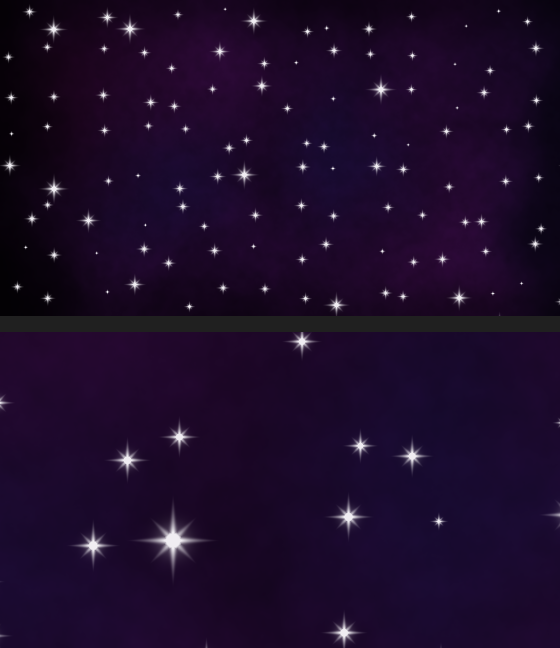
Top: the whole. Bottom: its middle third, enlarged.
A Shadertoy shader for this texture:

```glsl
// A dark violet nebula strewn with white eight-pointed stars.
// Layered value noise and soft tinted patches form the clouds; a jittered
// grid places the stars, each built from tapered rays and a round core.

const vec3 NIGHT   = vec3(0.043, 0.008, 0.062);
const vec3 VIOLET  = vec3(0.152, 0.036, 0.205);
const vec3 MAGENTA = vec3(0.175, 0.030, 0.200);
const vec3 NAVY    = vec3(0.080, 0.050, 0.205);
const vec3 MAROON  = vec3(0.105, 0.012, 0.090);
const vec3 STARLIGHT = vec3(0.94, 0.93, 0.95);
const float CELL = 0.125;

float hash(vec2 p, float seed) {
    vec3 q = fract(vec3(p.xyx + seed * 7.13) * vec3(0.1031, 0.1030, 0.0973));
    q += dot(q, q.yzx + 33.33);
    return fract((q.x + q.y) * q.z);
}

float noise(vec2 p, float seed) {
    vec2 i = floor(p), f = fract(p);
    f = f * f * (3.0 - 2.0 * f);
    float low = mix(hash(i, seed), hash(i + vec2(1, 0), seed), f.x);
    float high = mix(hash(i + vec2(0, 1), seed), hash(i + vec2(1, 1), seed), f.x);
    return mix(low, high, f.y);
}

float fbm(vec2 p, float seed) {
    float sum = 0.0, weight = 0.5;
    for (int i = 0; i < 6; i++) {
        sum += weight * noise(p, seed);
        p = mat2(1.6, 1.2, -1.2, 1.6) * p + 4.7;
        weight *= 0.52;
    }
    return sum;
}

// Soft round region around a centre
float patchAt(vec2 p, vec2 centre, float radius) {
    vec2 d = (p - centre) / radius;
    return exp(-dot(d, d));
}

vec3 nebula(vec2 p, float aspect) {
    vec2 warp = vec2(fbm(p * 3.0, 1.0), fbm(p * 3.0, 2.0)) - 0.5;
    vec2 q = p + 0.3 * warp;
    float mid = 0.5 * aspect;

    // Cloud density, thinner near the centre and thicker in bright banks
    float density = 0.5 + 1.1 * (fbm(q * 3.2, 3.0) - 0.5);
    density += 0.30 * patchAt(q, vec2(mid - 0.20, 0.74), 0.28);
    density += 0.30 * patchAt(q, vec2(mid + 0.50, 0.20), 0.30);
    density += 0.18 * patchAt(q, vec2(mid + 0.35, 0.80), 0.35);
    density -= 0.25 * patchAt(q, vec2(mid - 0.10, 0.42), 0.20);
    vec3 colour = mix(NIGHT, VIOLET, clamp(density, 0.0, 1.1));

    // Hue drifts
    float warm = patchAt(q, vec2(mid - 0.24, 0.72), 0.22)
               + patchAt(q, vec2(mid + 0.50, 0.18), 0.22);
    float cool = patchAt(q, vec2(mid - 0.38, 0.45), 0.19)
               + patchAt(q, vec2(mid + 0.19, 0.52), 0.18);
    colour = mix(colour, MAGENTA, 0.4 * min(warm, 1.0));
    colour = mix(colour, NAVY, 0.6 * min(cool, 1.0));
    colour = mix(colour, MAROON, 0.65 * patchAt(q, vec2(0.25, 0.75), 0.30));
    colour = mix(colour, NAVY * 0.55, 0.7 * smoothstep(aspect - 0.35, aspect, q.x));

    // Fine mottling, then darkened borders
    colour *= 0.88 + 0.24 * fbm(p * 38.0, 5.0);
    float border = smoothstep(-0.08, 0.38, q.x)
                 * mix(0.6, 1.0, smoothstep(0.0, 0.25, aspect - q.x))
                 * mix(0.6, 1.0, smoothstep(0.0, 0.18, min(p.y, 1.0 - p.y)));
    return colour * mix(0.12, 1.08, border);
}

// Tapered ray running both ways along x
float ray(vec2 p, float reach, float width, float pixel) {
    float taper = max(0.0, 1.0 - abs(p.x) / reach);
    float across = p.y / (width * taper + 0.5 * pixel);
    return sqrt(taper) * taper * exp(-across * across);
}

float star(vec2 p, float reach, float pixel) {
    vec2 diagonal = vec2(p.x + p.y, p.y - p.x) * 0.70711;
    float width = 0.065 * reach;
    float rays = max(ray(p, reach, width, pixel), ray(p.yx, reach, width, pixel));
    float slants = max(ray(diagonal, 0.72 * reach, width, pixel),
                       ray(diagonal.yx, 0.72 * reach, width, pixel));
    float d = length(p), coreRadius = 0.19 * reach;
    float soft = max(pixel, 0.3 * coreRadius);
    float core = 1.0 - smoothstep(coreRadius - soft, coreRadius + soft, d);
    float glow = 0.35 * exp(-pow(d / (0.33 * reach), 2.0));
    return max(core, max(rays, 0.8 * slants) + glow);
}

// Mostly medium stars, some specks, a few large ones
float starReach(float pick, float vary) {
    if (pick < 0.22) return mix(0.007, 0.012, vary);
    if (pick < 0.86) return mix(0.019, 0.029, vary);
    return mix(0.034, 0.054, vary * vary);
}

float starField(vec2 p, float pixel) {
    vec2 home = floor(p / CELL);
    float light = 0.0;
    for (int y = -1; y <= 1; y++)
    for (int x = -1; x <= 1; x++) {
        vec2 cell = home + vec2(x, y);
        vec2 jitter = vec2(hash(cell, 11.0), hash(cell, 12.0));
        vec2 centre = (cell + mix(vec2(0.17), vec2(0.83), jitter)) * CELL;
        float reach = starReach(hash(cell, 13.0), hash(cell, 14.0));
        light = max(light, star(p - centre, reach, pixel));
    }
    return min(light, 1.0);
}

void mainImage(out vec4 fragColor, in vec2 fragCoord) {
    float pixel = 1.0 / iResolution.y;
    vec2 p = fragCoord * pixel;
    vec3 sky = nebula(p, iResolution.x * pixel);
    fragColor = vec4(mix(sky, STARLIGHT, starField(p, pixel)), 1.0);
}
```
